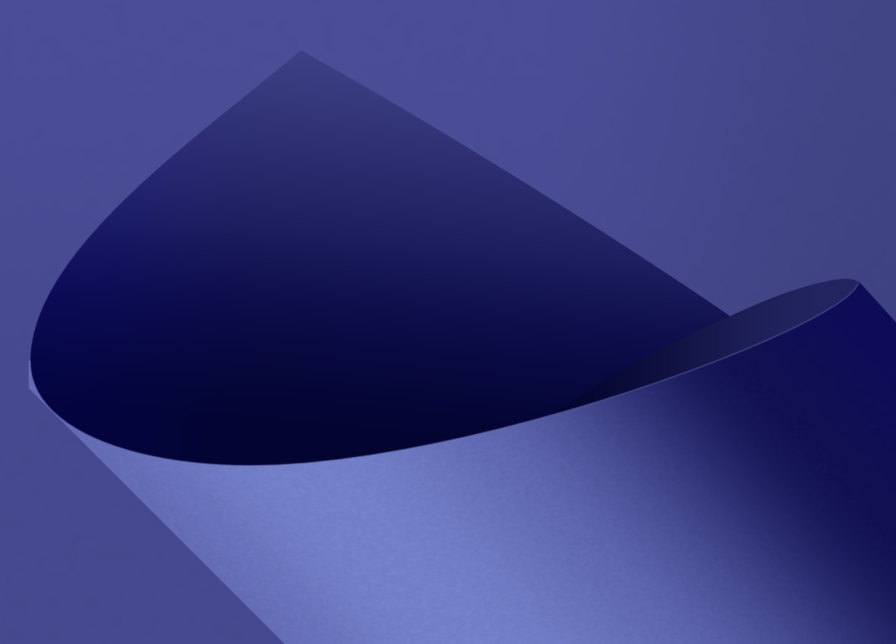
Reproduce this background procedurally as a Shadertoy shader.

```glsl
// A curled sheet of indigo paper, lit from the left on a plain violet-blue wall.

// Corners and extremes of the curl, in units of the canvas height
const vec2 APEX = vec2(0.467, 0.922);
const vec2 LEFT = vec2(0.047, 0.438);
const vec2 BOTTOM = vec2(0.389, 0.277);
const vec2 TIP = vec2(1.333, 0.560);
const vec2 FOLD = vec2(1.134, 0.509);

vec2 hashGradient(vec2 cell) {
    vec2 q = vec2(dot(cell, vec2(127.1, 311.7)), dot(cell, vec2(269.5, 183.3)));
    return fract(sin(q) * 43758.5) * 2.0 - 1.0;
}

float gradientNoise(vec2 p) {
    vec2 i = floor(p), f = fract(p);
    vec2 u = f * f * f * (f * (f * 6.0 - 15.0) + 10.0);
    vec2 e = vec2(0.0, 1.0);
    float low = mix(dot(hashGradient(i), f),
                    dot(hashGradient(i + e.yx), f - e.yx), u.x);
    float high = mix(dot(hashGradient(i + e.xy), f - e.xy),
                     dot(hashGradient(i + e.yy), f - e.yy), u.x);
    return mix(low, high, u.y);
}

// Outline state: x = distance to the nearest edge, y = -1 inside, +1 outside
vec2 addLine(vec2 outline, vec2 p, vec2 a, vec2 b) {
    vec2 ab = b - a, ap = p - a;
    float d = length(ap - ab * clamp(dot(ap, ab) / dot(ab, ab), 0.0, 1.0));
    bool spans = (a.y > p.y) != (b.y > p.y);
    bool crosses = spans && p.x < a.x + ab.x * ap.y / ab.y;
    return vec2(min(outline.x, d), crosses ? -outline.y : outline.y);
}

vec2 bezier(vec2 a, vec2 b, vec2 c, vec2 d, float t) {
    float s = 1.0 - t;
    return s * s * s * a + 3.0 * s * t * (s * b + t * c) + t * t * t * d;
}

vec2 addCurve(vec2 outline, vec2 p, vec2 a, vec2 b, vec2 c, vec2 d) {
    const int STEPS = 24;
    vec2 from = a;
    for (int i = 1; i <= STEPS; i++) {
        vec2 to = bezier(a, b, c, d, float(i) / float(STEPS));
        outline = addLine(outline, p, from, to);
        from = to;
    }
    return outline;
}

float coverage(float dist, float aa) {
    return 1.0 - smoothstep(-aa, aa, dist);
}

vec3 wallColor(vec2 p) {
    vec3 color = mix(vec3(0.275, 0.285, 0.56), vec3(0.285, 0.305, 0.59),
                     smoothstep(0.3, 1.0, p.y));
    return color * (1.0 - 0.11 * smoothstep(0.8, 1.4, p.x));
}

// Hollow side: pale at the apex, sinking into deep navy
vec3 hollowColor(vec2 p) {
    float h = p.y + 0.10 * (p.x - 0.6);
    vec3 color = mix(vec3(0.012, 0.016, 0.19), vec3(0.045, 0.045, 0.285),
                     smoothstep(0.30, 0.54, h));
    color = mix(color, vec3(0.155, 0.160, 0.42), smoothstep(0.46, 0.75, h));
    color = mix(color, vec3(0.24, 0.25, 0.52), smoothstep(0.68, 0.93, h));
    return color + vec3(0.0, 0.0, 0.06) * (1.0 - smoothstep(0.05, 0.45, p.x));
}

// Folded lip at the right, darker towards its narrow end
vec3 lipColor(vec2 p) {
    return mix(vec3(0.015, 0.018, 0.18), vec3(0.13, 0.14, 0.37),
               smoothstep(0.85, 1.28, p.x));
}

// Outer side: a broad highlight that turns into shade across the cylinder
vec3 frontColor(vec2 p) {
    float s = p.x + 0.9 * p.y;
    vec3 color = mix(vec3(0.39, 0.42, 0.71), vec3(0.45, 0.50, 0.785),
                     smoothstep(0.40, 0.68, s));
    color = mix(color, vec3(0.35, 0.38, 0.66), smoothstep(0.75, 1.18, s));
    color = mix(color, vec3(0.065, 0.065, 0.32), smoothstep(1.05, 1.56, s));
    return mix(color, vec3(0.055, 0.045, 0.345), smoothstep(1.5, 1.85, s));
}

void mainImage(out vec4 fragColor, in vec2 fragCoord) {
    vec2 p = fragCoord / iResolution.y;
    float aa = 1.0 / iResolution.y;

    // Near rim, shared by the outer and the hollow side
    vec2 rim = vec2(1e3, 1.0);
    rim = addCurve(rim, p, LEFT, vec2(0.047, 0.337), vec2(0.199, 0.277), BOTTOM);
    rim = addCurve(rim, p, BOTTOM, vec2(0.725, 0.277), vec2(1.308, 0.489), TIP);

    // Hollow side: lip, far edge and left edge close the rim
    vec2 hollow = addCurve(rim, p, TIP, vec2(1.326, 0.580), vec2(1.232, 0.556), FOLD);
    hollow = addCurve(hollow, p, FOLD, vec2(1.014, 0.592), vec2(0.725, 0.779), APEX);
    hollow = addCurve(hollow, p, APEX, vec2(0.308, 0.786), vec2(0.047, 0.611), LEFT);

    // Outer side: falls from the rim past the lower canvas edge
    vec2 lowRight = vec2(1.95, -0.115), lowLeft = vec2(LEFT.x, -0.115);
    vec2 front = addLine(rim, p, TIP, lowRight);
    front = addLine(front, p, lowRight, lowLeft);
    front = addLine(front, p, lowLeft, LEFT);
    float leftSide = (0.442 - p.x - p.y) * 0.7071;
    float frontDist = max(front.x * front.y - 1.5 * aa, leftSide);

    // Paper fibres, strongest where the light grazes the sheet
    float fibre = gradientNoise(p * vec2(130.0, 170.0)) + 0.6 * gradientNoise(p * 75.0);
    vec3 frontPaper = frontColor(p) * (1.0 + 0.045 * fibre);

    // Lip boundary, a shallow curve running up to the fold
    float dx = p.x - FOLD.x;
    float lipDist = p.y - (FOLD.y + 0.433 * dx - 0.419 * dx * dx);
    float lip = coverage(lipDist, 1.5 * aa) * smoothstep(0.83, 0.87, p.x);
    vec3 hollowPaper = mix(hollowColor(p), lipColor(p), lip);

    // Layers from back to front
    vec3 color = wallColor(p) * (1.0 + 0.012 * gradientNoise(p * 40.0));
    color = mix(color, frontPaper, coverage(frontDist, aa));
    color = mix(color, hollowPaper, coverage(hollow.x * hollow.y, aa));

    // Thin light caught by the cut edge
    float glint = coverage(rim.x - 0.0008, 1.2 * aa);
    color = mix(color, vec3(0.43, 0.46, 0.74), 0.5 * glint);
    fragColor = vec4(color, 1.0);
}
```
